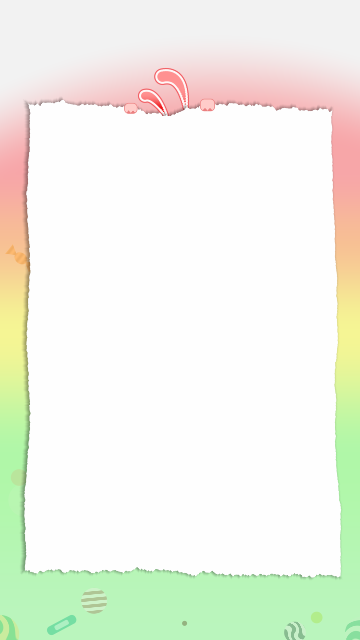
A Shadertoy shader for this background:

```glsl
// A torn sheet of white paper on a soft pink-yellow-green gradient, with two
// bent ears and paws at its top edge and faint sweets and balls around it.
// Canvas is 4.32 x 7.68 units, y downward; shapes are distance functions.

float px; // size of one pixel in canvas units

float hash(float n) { return fract(sin(n * 127.1) * 43758.5); }

float noise(float x) {
    float i = floor(x), f = fract(x);
    return mix(hash(i), hash(i + 1.0), f * f * (3.0 - 2.0 * f)) - 0.5;
}

float jag(float x) { return noise(x * 9.0) + 0.8 * noise(x * 25.0) + 0.5 * noise(x * 60.0); }

float fill(float d) { return smoothstep(px, -px, d); }

float bump(float x, float centre, float sharpness) {
    x -= centre;
    return exp(-sharpness * x * x);
}

float roundBox(vec2 p, vec2 halfSize, float r) {
    vec2 q = abs(p) - halfSize + r;
    return length(max(q, 0.0)) + min(max(q.x, q.y), 0.0) - r;
}

// Vertical gradient, with a pale haze that curves down over the top
vec3 backdrop(vec2 p) {
    vec3 c = mix(vec3(0.97, 0.65, 0.66), vec3(0.97, 0.75, 0.58), smoothstep(2.0, 3.0, p.y));
    c = mix(c, vec3(0.96, 0.96, 0.58), smoothstep(2.8, 4.0, p.y));
    c = mix(c, vec3(0.69, 0.97, 0.66), smoothstep(4.0, 5.5, p.y));
    c = mix(c, vec3(0.73, 0.96, 0.74), smoothstep(5.5, 7.6, p.y));
    float hazeEdge = 0.35 + 0.09 * (p.x - 2.6) * (p.x - 2.6);
    return mix(vec3(0.95), c, smoothstep(0.0, 1.25, p.y - hazeEdge));
}

// Sheet with four wavy, ragged edges
float paper(vec2 p) {
    float left = 0.34 + 0.018 * sin((p.y - 2.8) * 3.7) - 0.05 * smoothstep(5.4, 6.4, p.y)
        + 0.014 * jag(p.y);
    float right = 3.98 + 0.07 * smoothstep(1.5, 4.0, p.y) - 0.025 * smoothstep(4.1, 4.5, p.y)
        + 0.06 * smoothstep(5.4, 6.2, p.y) + 0.012 * jag(p.y + 31.0);
    float top = 1.24 + 0.02 * p.x + 0.1 * bump(p.x, 1.95, 8.0) - 0.055 * bump(p.x, 2.7, 4.0)
        - 0.05 * bump(p.x, 0.72, 30.0) + 0.035 * jag(p.x + 7.0);
    float bottom = 6.85 + 0.015 * p.x - 0.04 * bump(p.x, 1.75, 5.0) + 0.04 * jag(p.x + 53.0);
    return max(max(left - p.x, p.x - right), max(top - p.y, p.y - bottom));
}

// Tapered ear swept along a quadratic curve from tip to root
vec3 ear(vec3 c, vec2 p, vec2 tip, vec2 bend, vec2 root, float r, float redness) {
    float d = 9.0;
    for (int i = 0; i <= 24; i++) {
        float t = float(i) / 24.0;
        vec2 q = mix(mix(tip, bend, t), mix(bend, root, t), t);
        d = min(d, length(p - q) - mix(r, 0.035, t * t));
    }
    c = mix(c, vec3(0.95, 0.38, 0.4), fill(d));
    c = mix(c, vec3(1.0, 0.97, 0.97), fill(d + 0.014));
    float toRoot = smoothstep(tip.y, root.y, p.y + redness);
    vec3 inner = mix(vec3(1.0, 0.57, 0.57), vec3(0.92, 0.06, 0.07), toRoot * toRoot);
    return mix(c, inner, fill(d + 0.038));
}

vec3 paw(vec3 c, vec2 p, vec2 halfSize) {
    float d = roundBox(p, halfSize, 0.055);
    c = mix(c, vec3(0.92, 0.5, 0.5), fill(d));
    float toe = abs(fract(p.x / halfSize.x * 1.5 + 0.5) - 0.5);
    float scallop = p.y - halfSize.y + 0.01 + 0.06 * toe;
    return mix(c, vec3(1.0, 0.8, 0.79), fill(max(d + 0.008, scallop)));
}

// Ball with slanted stripes, bent by a twist
vec3 ball(vec3 c, vec2 p, float r, float angle, float twist, float count, vec3 dark, vec3 light) {
    float a = angle + twist * length(p) / r;
    float s = dot(p, vec2(sin(a), cos(a))) / r * count;
    float band = smoothstep(-0.3, 0.3, sin(s * 3.1416));
    return mix(c, mix(dark, light, band), 0.85 * fill(length(p) - r));
}

void mainImage(out vec4 fragColor, in vec2 fragCoord) {
    vec2 uv = fragCoord / iResolution.xy;
    vec2 p = vec2(uv.x, 1.0 - uv.y) * vec2(4.32, 7.68);
    px = 0.6 * 7.68 / iResolution.y;
    vec3 c = backdrop(p);

    // Wrapped sweet on the left: a ribbed body and two flared ends
    vec2 s = mat2(0.78, -0.62, 0.62, 0.78) * (p - vec2(0.25, 3.1));
    float sweet = length(s * vec2(0.8, 1.0)) - 0.065;
    sweet = min(sweet, max(abs(s.x) - 0.18, abs(s.y) - 0.6 * (abs(s.x) - 0.06)));
    c = mix(c, vec3(0.97, 0.69, 0.38) + 0.03 * sin(s.x * 90.0), 0.8 * fill(sweet));

    // Faint balls beside the sheet, bright ones along the bottom
    c = mix(c, vec3(0.78, 0.95, 0.74), 0.3 * fill(length(p - vec2(0.3, 6.0)) - 0.2));
    c = mix(c, vec3(0.75, 0.85, 0.58), 0.6 * fill(length(p - vec2(0.23, 5.73)) - 0.1));
    c = ball(c, p - vec2(1.13, 7.21), 0.155, 0.1, 0.0, 4.0, vec3(0.68, 0.74, 0.56), vec3(0.82, 0.95, 0.8));
    c = ball(c, p - vec2(3.54, 7.59), 0.13, 0.9, 1.2, 3.0, vec3(0.5, 0.7, 0.54), vec3(0.8, 0.94, 0.8));
    c = ball(c, p - vec2(0.0, 7.61), 0.23, 0.6, 1.3, 2.5, vec3(0.5, 0.87, 0.55), vec3(0.8, 0.92, 0.6));
    c = ball(c, p - vec2(4.34, 7.6), 0.2, 2.3, 1.2, 2.5, vec3(0.5, 0.86, 0.6), vec3(0.75, 0.95, 0.75));
    c = mix(c, vec3(0.7, 0.93, 0.55), fill(length(p - vec2(3.8, 7.41)) - 0.07));
    c = mix(c, vec3(0.58, 0.7, 0.5), fill(length(p - vec2(2.215, 7.48)) - 0.03));

    // Tilted green stick with a pale core
    vec2 b = mat2(0.88, 0.47, -0.47, 0.88) * (p - vec2(0.74, 7.5));
    float stick = roundBox(b, vec2(0.19, 0.055), 0.05);
    c = mix(c, vec3(0.46, 0.87, 0.64), fill(stick));
    c = mix(c, vec3(0.68, 0.94, 0.76), fill(roundBox(b, vec2(0.09, 0.03), 0.02)));

    // Ears tucked behind the sheet, then its shadow, the sheet and the paws
    c = ear(c, p, vec2(1.95, 0.92), vec2(2.2, 0.87), vec2(2.23, 1.32), 0.1, -0.08);
    c = ear(c, p, vec2(1.74, 1.15), vec2(1.85, 1.12), vec2(2.0, 1.4), 0.085, 0.08);
    c *= 1.0 - 0.38 * smoothstep(0.05, -0.03, paper(p + vec2(0.022, 0.004)));
    c = mix(c, vec3(0.995), fill(paper(p)));
    c = paw(c, p - vec2(1.57, 1.3), vec2(0.08, 0.065));
    c = paw(c, p - vec2(2.49, 1.26), vec2(0.09, 0.075));
    fragColor = vec4(c, 1.0);
}
```
